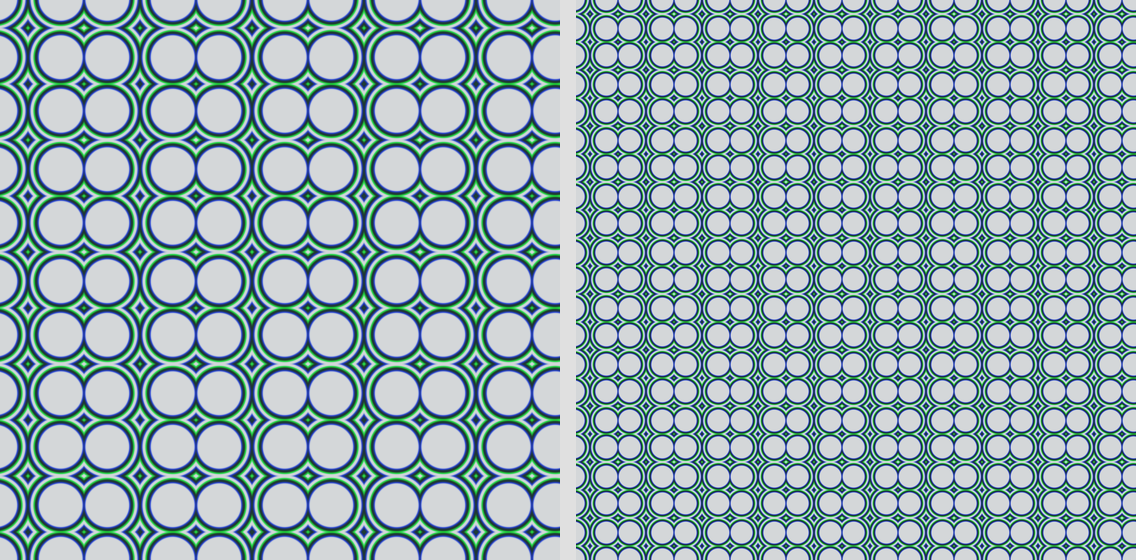
Left, the tile; right, the same tile 2 across and 2 down.
This pattern is drawn by a Shadertoy shader. Its source:

```glsl
#define REPEATS 5.0
#define FOLD_AXIS vec2(0.75, 0.25)
#define DISC_CENTER vec2(0.208, 0.239)
#define DISC_RADIUS 0.183
#define RING_PERIOD 0.0738
#define LIGHT vec3(0.83, 0.845, 0.85)
#define DARK vec3(0.12, 0.21, 0.20)
#define SAMPLES 2

// One ring cycle: pale, blue, dark, green, pale
vec3 ringColor(float phase) {
    vec3 fall = smoothstep(vec3(0.06, 0.06, 0.20), vec3(0.29, 0.30, 0.47), vec3(phase));
    vec3 rise = smoothstep(vec3(0.73, 0.53, 0.70), vec3(0.93, 0.76, 0.93), vec3(phase));
    return mix(LIGHT, DARK, fall * (1.0 - rise));
}

// Mirrored cells, each with a flat disc and concentric rings around it
vec3 pattern(vec2 uv) {
    vec2 cell = fract(uv * REPEATS - FOLD_AXIS + 0.5) - 0.5;
    float radius = length(abs(cell) - DISC_CENTER);
    float rings = max(radius - DISC_RADIUS, 0.0) / RING_PERIOD;
    return ringColor(fract(rings));
}

void mainImage(out vec4 fragColor, in vec2 fragCoord) {
    // Average subsamples to smooth the mirror seams
    vec3 sum = vec3(0.0);
    for (int j = 0; j < SAMPLES; j++) {
        for (int i = 0; i < SAMPLES; i++) {
            vec2 offset = (vec2(i, j) + 0.5) / float(SAMPLES) - 0.5;
            sum += pattern((fragCoord + offset) / iResolution.xy);
        }
    }
    fragColor = vec4(sum / float(SAMPLES * SAMPLES), 1.0);
}
```
